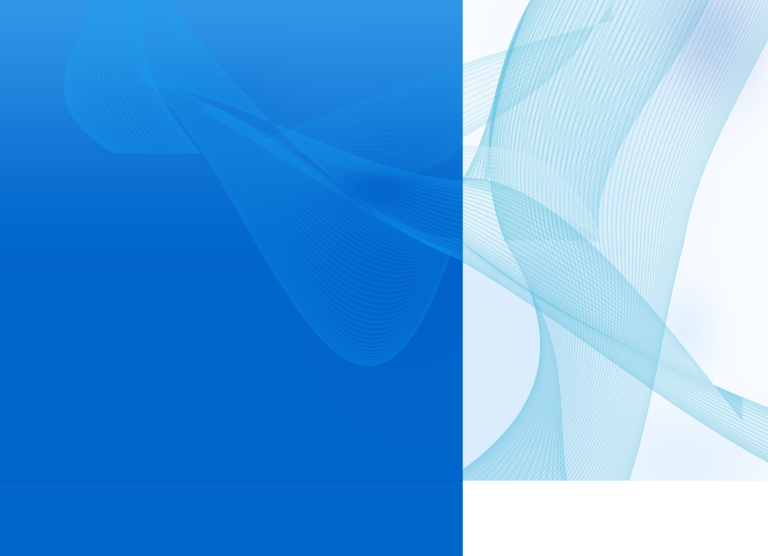
Write a Shadertoy shader that draws this background.

```glsl
// Woven translucent ribbons sweeping across a blue panel and a pale panel.

const float HEIGHT = 5.54;   // canvas height in layout units, y pointing down
const float SPLIT = 4.61;    // x of the border between the panels
const float FLOOR = 4.79;    // y where the pale artwork ends

// Cubic passing through k at t = 0, 1/3, 2/3 and 1.
float curve(vec4 k, float t) {
    float a = t - 1.0 / 3.0, b = t - 2.0 / 3.0, c = t - 1.0;
    return dot(k, vec4(-4.5 * a * b * c, 13.5 * t * b * c,
                       -13.5 * t * a * c, 4.5 * t * a * b));
}

// Soft round spot, 1 at its centre.
float glow(vec2 p, vec2 centre, vec2 radius) {
    vec2 d = (p - centre) / radius;
    return exp(-dot(d, d));
}

// Tints col with a mesh of threads strung between two edge curves.
// q.x runs along the ribbon, q.y across it.
vec3 weave(vec3 col, vec2 q, vec2 span, vec4 edgeA, vec4 edgeB,
           float threads, vec3 ink, float strength, float px) {
    float len = span.y - span.x;
    float t = clamp((q.x - span.x) / len, 0.0, 1.0);
    float a = curve(edgeA, t), b = curve(edgeB, t);
    float width = max(abs(b - a), 0.001);
    float s = (q.y - a) / (b - a + (b < a ? -0.0001 : 0.0001));
    float sc = clamp(s, 0.0, 1.0);

    // Slope of the local thread turns offsets into true distances.
    float h = 0.01;
    float ahead = mix(curve(edgeA, t + h), curve(edgeB, t + h), sc);
    float slope = (ahead - mix(a, b, sc)) / (h * len);
    float lean = inversesqrt(1.0 + slope * slope);

    // Threads crowd together towards both edges.
    float phase = acos(1.0 - 2.0 * sc) / 3.14159 * threads;
    float spacing = width * lean * 3.14159 * sqrt(sc * (1.0 - sc)) / threads;
    float dist = (0.5 - abs(fract(phase) - 0.5)) * spacing;
    float thread = 1.0 - smoothstep(0.002, 0.004 + px, dist);
    thread = mix(0.45, thread, smoothstep(1.2, 3.0, spacing / px));

    float rim = min(s, 1.0 - s) * width * lean;
    float inside = smoothstep(-0.5 * px, 0.5 * px, rim)
                 * smoothstep(-px, px, q.x - span.x)
                 * smoothstep(-px, px, span.y - q.x);
    float edge = exp(-max(rim, 0.0) / 0.05);
    float alpha = strength * (0.25 + 0.45 * thread + 0.4 * edge);
    return mix(col, ink, inside * clamp(alpha, 0.0, 1.0));
}

vec3 bluePanel(vec2 p, float px) {
    vec3 cyan = vec3(0.07, 0.66, 0.96);
    vec3 sky = vec3(0.20, 0.60, 0.91), deep = vec3(0.005, 0.40, 0.80);
    vec3 col = mix(sky, deep, smoothstep(-0.5, 2.75, p.y));
    col = mix(col, vec3(0.0, 0.34, 0.77), 0.5 * glow(p, vec2(4.1, 2.6), vec2(0.7, 1.1)));
    col = mix(col, vec3(0.02, 0.43, 0.82), 0.35 * glow(p, vec2(2.1, 1.1), vec2(0.8, 0.45)));

    // Curtain, faint fan, hanging sail, twisted sheet and diagonal strand
    col = weave(col, p.yx, vec2(-0.1, 1.53), vec4(0.95, 0.75, 0.65, 1.15),
                vec4(1.52, 1.43, 1.62, 2.0), 28.0, cyan, 0.42, px);
    col = weave(col, p, vec2(2.6, SPLIT), vec4(1.4, 1.13, 0.88, 0.65),
                vec4(1.4, 1.62, 1.75, 1.45), 26.0, cyan, 0.2, px);
    col = weave(col, p, vec2(1.45, 4.5), vec4(0.82, 1.25, 1.95, 2.5),
                vec4(0.82, 2.28, 3.6, 2.5), 42.0, cyan, 0.3, px);
    col = weave(col, p, vec2(1.42, SPLIT), vec4(-0.3, 0.98, 1.97, 2.6),
                vec4(0.82, 1.13, 1.55, 1.8), 24.0, cyan, 0.38, px);
    col = weave(col, p, vec2(2.0, SPLIT), vec4(1.02, 1.48, 2.08, 2.38),
                vec4(1.1, 1.62, 2.16, 2.6), 8.0, cyan, 0.25, px);
    col = mix(col, vec3(0.0, 0.36, 0.79), 0.6 * glow(p, vec2(3.75, 1.9), vec2(0.4, 0.2)));

    // Faint seam along the floor
    return col * (1.0 - 0.05 * smoothstep(0.02, 0.0, abs(p.y - FLOOR)));
}

vec3 palePanel(vec2 p, float px) {
    vec3 teal = vec3(0.34, 0.74, 0.86), mist = vec3(0.86, 0.93, 0.99);
    vec3 lilac = vec3(0.79, 0.82, 0.94);
    vec3 col = vec3(0.98, 0.99, 1.0);
    float pool = smoothstep(2.2, 2.8, p.y) * smoothstep(6.5, 5.4, p.x);
    col = mix(col, mist, pool);
    col = mix(col, mist, 0.6 * glow(p, vec2(5.9, 1.8), vec2(0.9, 2.0)));
    col = mix(col, mist, 0.7 * glow(p, vec2(6.8, 4.6), vec2(0.9, 0.6)));
    col = mix(col, mist, 0.7 * glow(p, vec2(6.85, 3.3), vec2(0.3, 0.4)));
    col = mix(col, lilac, 0.9 * glow(p, vec2(7.1, 0.35), vec2(0.5, 0.65)));

    // Main body, upper and lower halves
    vec4 leftEdge = vec4(5.3, 4.98, 4.87, 5.03);
    col = weave(col, p.yx, vec2(-0.02, 2.4), leftEdge,
                vec4(7.85, 7.45, 7.06, 6.82), 64.0, teal, 0.42, px);
    col = weave(col, p.yx, vec2(2.4, FLOOR), vec4(5.03, 5.36, 5.24, 4.45),
                vec4(6.82, 6.64, 6.48, 6.27), 64.0, teal, 0.45, px);

    // Folds: upper, outer left and lower
    col = weave(col, p.yx, vec2(-0.02, 2.4), leftEdge,
                vec4(7.08, 6.6, 6.12, 5.98), 38.0, teal, 0.36, px);
    col = weave(col, p.yx, vec2(-0.02, 1.8), vec4(5.3, 5.03, 4.86, 4.6),
                vec4(5.3, 5.08, 4.93, 4.87), 8.0, teal, 0.65, px);
    col = weave(col, p.yx, vec2(2.9, FLOOR), vec4(5.28, 5.38, 5.15, 4.45),
                vec4(5.28, 5.53, 5.6, 5.65), 22.0, teal, 0.42, px);

    // Faint fan, pale arch, cyan sheet and long diagonal band
    col = weave(col, p, vec2(4.5, 6.1), vec4(0.68, 0.5, 0.35, 0.2),
                vec4(1.44, 1.12, 0.7, 0.02), 18.0, teal, 0.28, px);
    col = weave(col, p, vec2(4.5, 6.0), vec4(1.43, 1.48, 1.68, 2.35),
                vec4(1.78, 1.95, 2.1, 2.42), 16.0, vec3(0.80, 0.92, 0.97), 0.7, px);
    col = weave(col, p, vec2(4.5, 7.4), vec4(1.78, 2.08, 3.0, 4.2),
                vec4(2.32, 3.03, 3.53, 3.97), 26.0, teal, 0.45, px);
    col = weave(col, p, vec2(4.5, 7.75), vec4(2.32, 3.08, 3.64, 4.1),
                vec4(2.55, 3.24, 4.0, 4.66), 20.0, teal, 0.5, px);
    return mix(col, vec3(1.0), smoothstep(-0.5 * px, 0.5 * px, p.y - FLOOR));
}

void mainImage(out vec4 fragColor, in vec2 fragCoord) {
    float px = HEIGHT / iResolution.y;
    vec2 p = vec2(fragCoord.x, iResolution.y - fragCoord.y) * px;
    float side = smoothstep(-0.5 * px, 0.5 * px, p.x - SPLIT);
    fragColor = vec4(mix(bluePanel(p, px), palePanel(p, px), side), 1.0);
}
```
